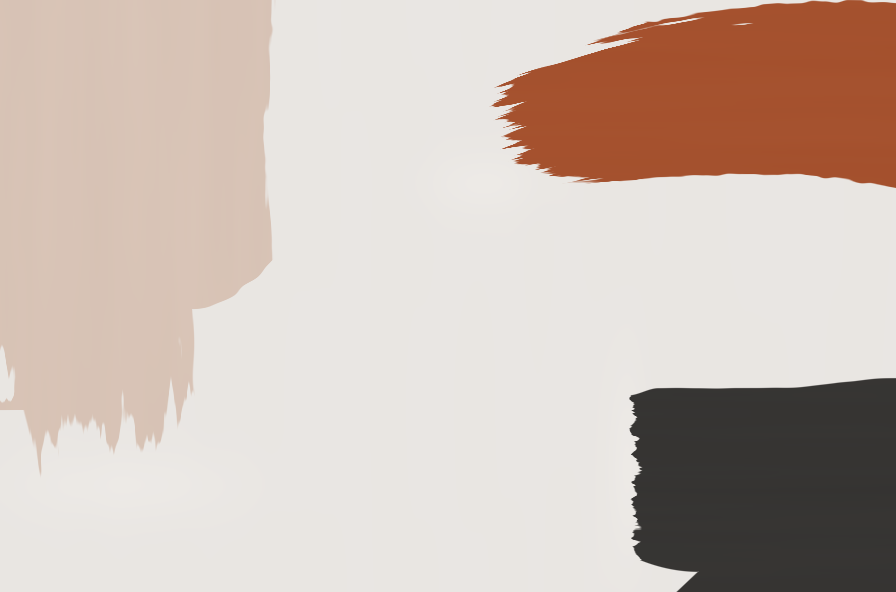
This background is drawn by a Shadertoy shader. Its source:

```glsl
// Three dry-brush paint strokes in beige, rust and charcoal on warm off-white paper.

const vec3 PAPER = vec3(0.914, 0.902, 0.888);
const vec3 BEIGE = vec3(0.846, 0.765, 0.712);
const vec3 RUST = vec3(0.645, 0.318, 0.180);
const vec3 CHARCOAL = vec3(0.212, 0.205, 0.198);

float hash(vec2 cell) {
    return fract(sin(dot(cell, vec2(127.1, 311.7))) * 43758.5453);
}

float noise(vec2 q) {
    vec2 cell = floor(q), f = fract(q);
    f = f * f * (3.0 - 2.0 * f);
    return mix(mix(hash(cell), hash(cell + vec2(1, 0)), f.x),
               mix(hash(cell + vec2(0, 1)), hash(cell + vec2(1, 1)), f.x), f.y);
}

// Bristle grain: layered noise, already stretched along the stroke by the caller.
float bristles(vec2 q) {
    return 0.5 * noise(q) + 0.3 * noise(q * 2.1 + 17.0) + 0.2 * noise(q * 4.3 + 41.0);
}

// Smooth coverage of a signed distance, positive inside.
float cover(float dist, float soft) {
    return smoothstep(-soft, soft, dist);
}

// Paint survives where the grain exceeds the wear.
float dryBrush(float grain, float wear) {
    return smoothstep(-0.05, 0.05, grain - wear + 0.06 * step(wear, 0.02));
}

// Falls from one to zero between lo and hi.
float fall(float lo, float hi, float x) {
    return 1.0 - smoothstep(lo, hi, x);
}

// Vertical stroke: wide block above, narrow frayed tail below.
float beigeStroke(vec2 p, float soft) {
    float ragged = noise(vec2(p.x * 40.0, p.y * 60.0)) - 0.5;
    float fine = noise(p * vec2(260.0, 14.0)) - 0.5;
    float right = 0.295 + 0.010 * smoothstep(0.72, 1.0, p.y)
                + 0.011 * fall(0.57, 0.70, p.y) + 0.007 * fine + 0.002 * ragged;
    float s = clamp((p.x - 0.215) / 0.091, 0.0, 1.0);
    float shelf = 0.478 + 0.085 * pow(s, 1.8) + 0.008 * ragged;
    float block = min(right - p.x, p.y - shelf);

    float tailRight = 0.222 - 0.025 * (p.y - 0.2) + 0.006 * fine;
    float tailLeft = 0.026 + 0.17 * (0.31 - p.y);
    float tail = min(tailRight - p.x, max(p.x - tailLeft, p.y - 0.306 - 0.01 * ragged));

    float wear = 0.95 * pow(fall(0.15, 0.37, p.y), 0.8);
    wear += 0.38 * smoothstep(0.15, 0.21, p.x) * fall(0.42, 0.485, p.y);
    wear += 0.65 * fall(0.012, 0.028, p.x) * fall(0.36, 0.45, p.y) * smoothstep(0.31, 0.34, p.y);
    float frayed = cover(tail, soft) * dryBrush(bristles(p * vec2(95.0, 7.0)), wear);
    return max(cover(block, soft), frayed);
}

// Arched stroke: its grain follows the curve between the two edges.
float rustStroke(vec2 p, float soft) {
    float fromTop = p.x - 0.95, fromLow = p.x - 0.85;
    float top = 0.998 - 0.70 * fromTop * fromTop;
    float low = 0.706 - mix(0.5, 1.1, step(0.0, fromLow)) * fromLow * fromLow;
    float v = (p.y - low) / (top - low);
    float ragged = noise(p * vec2(75.0, 110.0)) - 0.5;
    float edge = min(v, 1.0 - v) * (top - low) + 0.005 * ragged;

    float tip = 0.50 + 0.055 * (1.0 - v) * (1.0 - v);
    float dryLength = 0.11 + 0.12 * exp(-12.0 * max(v, 0.0)) + 0.30 * smoothstep(0.80, 1.0, v);
    float wear = fall(0.0, dryLength, p.x - tip);
    float gap = smoothstep(0.86, 0.91, v) * fall(0.91, 0.95, v);
    wear += 0.40 * gap * smoothstep(0.55, 0.66, p.x) * fall(0.80, 0.91, p.x);
    return cover(edge, soft) * dryBrush(bristles(vec2(p.x * 12.0, v * 27.0)), wear);
}

// Horizontal block with a bristled left end and a notch at its foot.
float charcoalStroke(vec2 p, float soft) {
    float left = 0.707 + 0.004 * fall(0.05, 0.30, p.y)
               + 0.022 * (bristles(p * vec2(25.0, 85.0)) - 0.5);
    float top = 0.344 + 0.018 * smoothstep(0.87, 1.0, p.x) - 0.012 * fall(0.70, 0.735, p.x)
              + 0.002 * (noise(vec2(p.x * 45.0, 3.0)) - 0.5);
    float s = clamp((p.x - 0.705) / 0.075, 0.0, 1.0);
    float foot = 0.034 + 0.026 * (1.0 - s) * (1.0 - s);
    float lower = max(p.y - foot, p.x - 0.755 - 0.7 * p.y);
    return cover(min(min(p.x - left, top - p.y), lower), soft);
}

// Pale, soft haze of dry pigment around a point.
float haze(vec2 p, vec2 center, vec2 size) {
    vec2 q = (p - center) / size;
    return exp(-dot(q, q));
}

void mainImage(out vec4 fragColor, in vec2 fragCoord) {
    vec2 p = fragCoord / iResolution.xy;
    float soft = 0.8 / iResolution.y;

    // Paper with faint lightening beside the frayed ends
    vec3 color = PAPER + 0.003 * (noise(p * vec2(30.0, 3.0)) - 0.5);
    color += 0.014 * (haze(p, vec2(0.54, 0.69), vec2(0.06, 0.05))
                    + haze(p, vec2(0.14, 0.18), vec2(0.12, 0.06))
                    + haze(p, vec2(0.70, 0.20), vec2(0.02, 0.16)));

    // Strokes, each with a subtle tone along its grain
    float verticalTone = 0.016 * (bristles(p * vec2(28.0, 1.5)) - 0.5);
    float horizontalTone = 0.012 * (bristles(p * vec2(2.0, 30.0)) - 0.5);
    color = mix(color, BEIGE + verticalTone, beigeStroke(p, soft));
    color = mix(color, RUST + horizontalTone, rustStroke(p, soft));
    color = mix(color, CHARCOAL + horizontalTone, charcoalStroke(p, soft));
    fragColor = vec4(color, 1.0);
}
```
